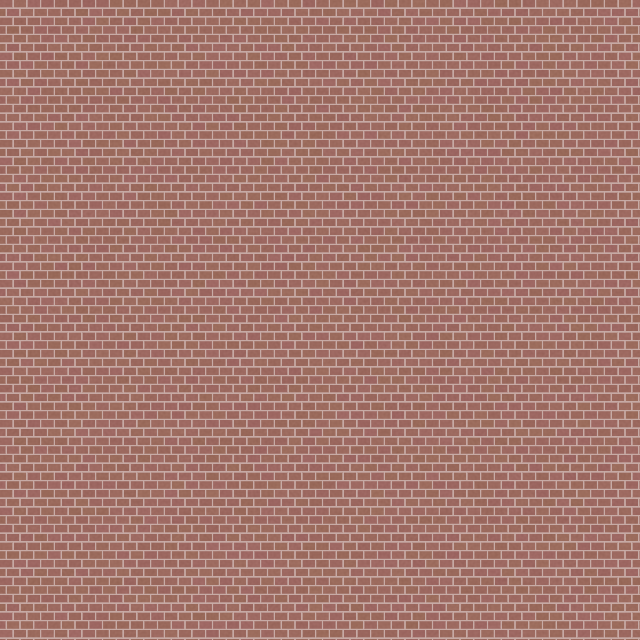
A WebGL 2 fragment shader for this pattern:

```glsl
#version 300 es
precision highp float;
// Fine running-bond brick wall with thin pale mortar joints.
// Cells are offset by half a brick in alternate courses; each brick gets
// a faint hashed tint, and gradient noise adds a soft surface grain.

uniform vec2 u_resolution;
out vec4 fragColor;

// Lengths are fractions of the canvas height
const vec2 BRICK_PITCH = vec2(11.0, 7.0) / 512.0;
const vec2 WALL_ORIGIN = vec2(-0.5, 1.5) / 512.0;
const float JOINT_WIDTH = 1.16 / 512.0;
const float COURSE_SHIFT = 0.5;     // in bricks
const float EDGE_SOFTNESS = 0.42;   // half-width of the edge, in pixels

const vec3 BRICK_COLOR = vec3(0.61, 0.41, 0.37);
const vec3 MORTAR_COLOR = vec3(0.78, 0.67, 0.65);
const vec3 TINT_AXIS = vec3(0.4, -0.5, 1.0);
const float TINT_AMOUNT = 0.016;
const float SHADE_AMOUNT = 0.010;
const float GRAIN_SCALE = 220.0;    // noise cells per canvas height
const float GRAIN_AMOUNT = 0.03;

// Two hashed values in -1..1 per integer cell
vec2 hash2(vec2 cell) {
    vec3 h = fract(cell.xyx * vec3(0.1031, 0.1030, 0.0973));
    h += dot(h, h.yzx + 33.33);
    return fract((h.xx + h.yz) * h.zy) * 2.0 - 1.0;
}

float gradientNoise(vec2 p) {
    vec2 cell = floor(p);
    vec2 f = p - cell;
    vec2 fade = f * f * f * (f * (f * 6.0 - 15.0) + 10.0);
    vec2 e = vec2(1.0, 0.0);
    float a = dot(hash2(cell), f);
    float b = dot(hash2(cell + e.xy), f - e.xy);
    float c = dot(hash2(cell + e.yx), f - e.yx);
    float d = dot(hash2(cell + e.xx), f - e.xx);
    return mix(mix(a, b, fade.x), mix(c, d, fade.x), fade.y);
}

void main() {
    vec2 uv = gl_FragCoord.xy / u_resolution.y;
    float pixel = 1.0 / u_resolution.y;

    // Brick cell, with every other course shifted
    vec2 grid = (uv - WALL_ORIGIN) / BRICK_PITCH;
    grid.x += COURSE_SHIFT * mod(floor(grid.y), 2.0);
    vec2 brick = floor(grid);
    vec2 local = grid - brick;

    // Distance to the nearest joint centre line
    vec2 toJoint = min(local, 1.0 - local) * BRICK_PITCH;
    float jointDist = min(toJoint.x, toJoint.y);
    float halfJoint = 0.5 * JOINT_WIDTH;
    float softness = EDGE_SOFTNESS * pixel;
    float mortar = 1.0 - smoothstep(halfJoint - softness, halfJoint + softness, jointDist);

    // Slight hue and brightness change per brick
    vec2 variation = hash2(brick + 17.0);
    vec3 brickColor = BRICK_COLOR + TINT_AXIS * variation.x * TINT_AMOUNT
                    + variation.y * SHADE_AMOUNT;

    // Surface grain, weaker on the mortar
    float grain = gradientNoise(uv * GRAIN_SCALE) * GRAIN_AMOUNT;
    vec3 color = mix(brickColor, MORTAR_COLOR, mortar);
    color += grain * mix(1.0, 0.4, mortar);

    fragColor = vec4(color, 1.0);
}
```
